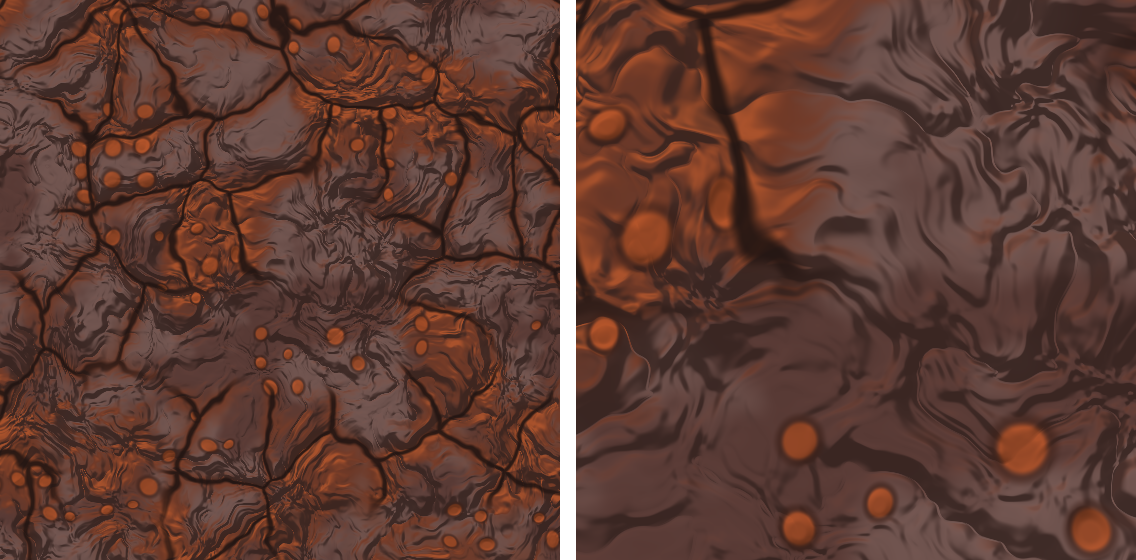
Left, the full canvas; right, a detail of the centre.
This texture is drawn by a Shadertoy shader. Its source:

```glsl
// Cracked volcanic crust: grey-brown wrinkled plates, rusty rims and ember pebbles.

vec2 hash22(vec2 p) {
    vec3 q = fract(vec3(p.xyx) * vec3(0.1031, 0.1030, 0.0973));
    q += dot(q, q.yzx + 33.33);
    return fract((q.xx + q.yz) * q.zy);
}

float noise(vec2 p) {
    vec2 i = floor(p), f = fract(p);
    vec2 u = f * f * f * (f * (f * 6.0 - 15.0) + 10.0);
    float low = mix(hash22(i).x, hash22(i + vec2(1, 0)).x, u.x);
    float high = mix(hash22(i + vec2(0, 1)).x, hash22(i + vec2(1, 1)).x, u.x);
    return mix(low, high, u.y);
}

float fbm(vec2 p) {
    float sum = 0.0, amp = 0.5, total = 0.0;
    for (int i = 0; i < 4; i++) {
        sum += amp * noise(p);
        total += amp;
        amp *= 0.47;
        p = mat2(1.6, 1.2, -1.2, 1.6) * p + 17.3;
    }
    return sum / total;
}

// Distance to the nearest border between Voronoi plates
float crackDistance(vec2 p) {
    vec2 cell = floor(p), f = fract(p), nearest = vec2(0), nearestCell = vec2(0);
    float best = 9.0;
    for (int y = -1; y <= 1; y++)
    for (int x = -1; x <= 1; x++) {
        vec2 o = vec2(x, y);
        vec2 r = o + hash22(cell + o + 50.0) - f;
        if (dot(r, r) < best) { best = dot(r, r); nearest = r; nearestCell = o; }
    }
    float edge = 9.0;
    for (int y = -2; y <= 2; y++)
    for (int x = -2; x <= 2; x++) {
        vec2 o = nearestCell + vec2(x, y);
        vec2 r = o + hash22(cell + o + 50.0) - f;
        vec2 across = r - nearest;
        if (dot(across, across) > 1e-4)
            edge = min(edge, dot(0.5 * (r + nearest), normalize(across)));
    }
    return edge;
}

// Radial distance to the nearest clustered pebble, 1 at its outline
float pebbleDistance(vec2 uv) {
    vec2 p = uv * 18.0, cell = floor(p);
    float best = 9.0;
    for (int y = -1; y <= 1; y++)
    for (int x = -1; x <= 1; x++) {
        vec2 c = cell + vec2(x, y);
        vec2 spot = hash22(c + 120.0), kind = hash22(c + 210.0);
        if (kind.x > 0.4 || noise(c * 0.33 + 70.0) < 0.58) continue;
        vec2 r = p - c - 0.2 - 0.6 * spot;
        float turn = 6.28 * kind.y;
        r = mat2(cos(turn), sin(turn), -sin(turn), cos(turn)) * r;
        r.x *= 1.0 + 0.5 * spot.y;
        best = min(best, length(r) / mix(0.18, 0.34, spot.x));
    }
    return best;
}

float relief(vec2 uv, out float edge, out float crackStrength, out float pebble) {
    vec2 warp = vec2(fbm(uv * 7.0 + 3.0), fbm(uv * 7.0 + 31.7)) - 0.5;
    edge = crackDistance(uv * 6.2 + warp * 0.7 + 4.0);
    crackStrength = smoothstep(0.3, 0.62, noise(uv * 5.0 + 9.0));
    pebble = pebbleDistance(uv + warp * 0.015);
    float plate = smoothstep(0.0, 0.24, edge) * crackStrength;
    float wrinkles = abs(2.0 * fbm(uv * 13.0 + warp * 3.0 + 40.0) - 1.0);
    float roughness = mix(0.25, 1.1, noise(uv * 8.0 + 60.0));
    float dome = 1.0 - smoothstep(0.4, 1.15, pebble);
    return 0.3 * plate + wrinkles * roughness * (1.0 - 0.8 * dome) + 0.16 * dome;
}

void mainImage(out vec4 fragColor, in vec2 fragCoord) {
    vec2 uv = fragCoord / iResolution.y;

    // Slope of the surface, lit from above
    float edge, strength, pebble, a, b, c;
    float eps = 0.002;
    float h = relief(uv, edge, strength, pebble);
    vec2 slope = vec2(relief(uv + vec2(eps, 0), a, b, c),
                      relief(uv + vec2(0, eps), a, b, c)) - h;
    slope *= 0.06 / eps;
    float lit = -dot(slope, normalize(vec2(-0.35, 1.0)));
    float steep = length(slope);

    // Stone, then rust in patches, on lit slopes and along crack rims
    float tone = fbm(uv * 9.0 + 80.0);
    vec3 color = mix(vec3(0.35, 0.23, 0.21), vec3(0.44, 0.33, 0.31), smoothstep(0.3, 0.52, tone));
    float patches = smoothstep(0.42, 0.68, fbm(uv * 5.0 + 20.0));
    float rim = strength * exp(-edge * 11.0);
    float rust = 0.6 * patches + 0.85 * rim + (0.25 + 0.5 * patches) * clamp(lit, 0.0, 1.3);
    color = mix(color, vec3(0.43, 0.22, 0.15), smoothstep(0.05, 0.75, rust));
    color = mix(color, vec3(0.62, 0.30, 0.16), smoothstep(0.65, 1.4, rust));

    // Shaded folds
    float shade = smoothstep(0.35, 1.6, steep - 0.6 * lit);
    color = mix(color, vec3(0.22, 0.145, 0.13), 0.8 * shade);
    color *= 1.0 + 0.08 * clamp(lit, -1.0, 1.0);

    // Ember pebbles with a dark outline
    float outline = smoothstep(0.7, 1.0, pebble) * (1.0 - smoothstep(1.0, 1.4, pebble));
    vec3 ember = vec3(0.60, 0.28, 0.14) * (1.0 + 0.18 * clamp(lit, -1.5, 1.0));
    color = mix(color, ember, 0.9 * (1.0 - smoothstep(0.75, 1.05, pebble)));
    color = mix(color, vec3(0.24, 0.13, 0.10), 0.6 * outline);

    // Dark fissures
    float fissure = strength * (1.0 - smoothstep(0.008, 0.045, edge));
    color = mix(color, vec3(0.13, 0.08, 0.07), 0.9 * fissure);

    fragColor = vec4(color, 1.0);
}
```
